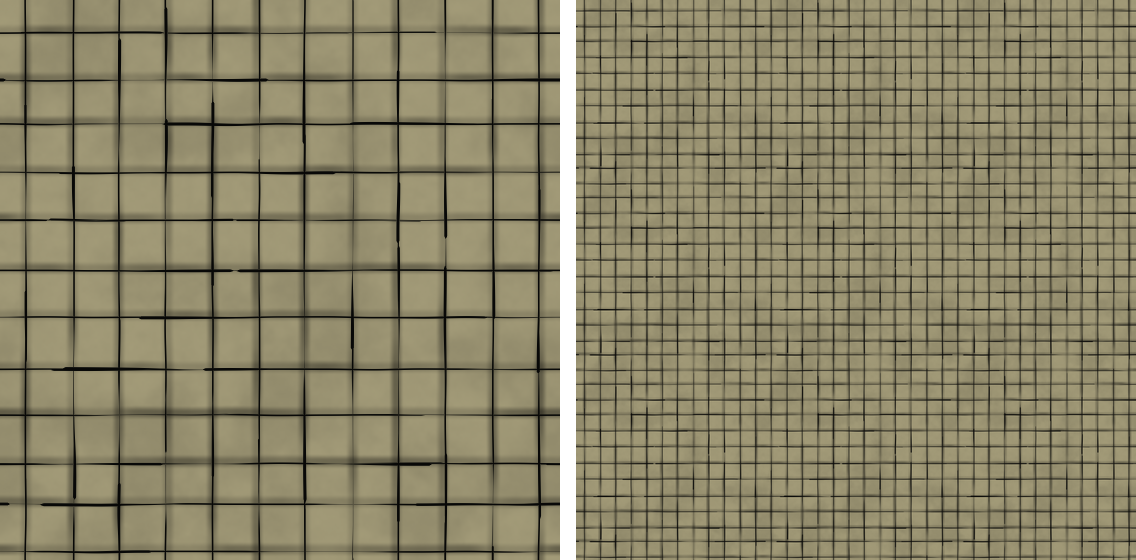
Left, the tile; right, the same tile 3 across and 3 down.
This pattern is drawn by a Shadertoy shader. Its source:

```glsl
// Worn olive tiles under a 12 by 12 grid of uneven hand-inked lines with soft shadows.

const float CELLS = 12.0;

// Whole-number modulo that is safe against division rounding.
float wrap(float i, float n) { return i - n * floor((i + 0.5) / n); }

float hash(vec2 p) {
    vec3 q = fract(p.xyx * 0.1031);
    q += dot(q, q.yzx + 33.33);
    return fract((q.x + q.y) * q.z);
}

// Value noise that wraps after a whole number of lattice cells.
float noise(vec2 p, float period) {
    vec2 i = floor(p), f = p - i;
    f = f * f * (3.0 - 2.0 * f);
    vec2 a = vec2(wrap(i.x, period), wrap(i.y, period));
    vec2 b = vec2(wrap(i.x + 1.0, period), wrap(i.y + 1.0, period));
    return mix(mix(hash(a), hash(vec2(b.x, a.y)), f.x),
               mix(hash(vec2(a.x, b.y)), hash(b), f.x), f.y);
}

float fbm(vec2 uv, float period) {
    float sum = 0.0, gain = 0.5;
    for (int i = 0; i < 5; i++) {
        sum += gain * noise(uv * period, period);
        period *= 2.0;
        gain *= 0.5;
    }
    return sum;
}

// Noise along one line, wrapping after "period" steps.
float lineNoise(float along, float row, float period) {
    float t = along / CELLS * period, i = floor(t);
    return mix(hash(vec2(wrap(i, period), row)),
               hash(vec2(wrap(i + 1.0, period), row)), smoothstep(0.0, 1.0, t - i));
}

// Share of one pixel covered by a band of the given half width.
float coverage(float d, float halfWidth, float pixel) {
    float h = 0.5 * pixel;
    return max(min(d + h, halfWidth) - max(d - h, -halfWidth), 0.0) / pixel;
}

// One family of parallel lines: x is ink, y is shadow.
vec2 inkLines(float across, float along, float seed, float shift, float sway, float pixel) {
    vec2 result = vec2(0.0);
    for (int k = -1; k <= 1; k++) {
        float cell = floor(across) + float(k);
        float id = wrap(cell, CELLS), row = id + seed;
        float center = cell + 0.5 + shift + sway * sin(6.28319 * id / CELLS)
                     + 0.11 * (hash(vec2(row, 7.0)) - 0.5)
                     + 0.02 * (lineNoise(along, row + 60.0, 12.0) - 0.5);
        float d = across - center;

        // Thin continuous line that swells and fades
        float swell = smoothstep(0.05, 0.55, lineNoise(along, row + 100.0, 8.0));
        float ink = coverage(d, 0.005 + 0.012 * swell, pixel) * (0.5 + 0.5 * swell);

        // Bold strokes that taper in and stop abruptly
        for (int s = 0; s < 2; s++) {
            float layer = row + 140.0 + 40.0 * float(s);
            float count = 3.0 + floor(4.0 * hash(vec2(layer, 3.0)));
            float t = along / CELLS * count + hash(vec2(layer, 5.0));
            vec2 key = vec2(layer, wrap(floor(t), count) + 20.0);
            float f = fract(t);
            f = hash(key + 11.0) < 0.5 ? f : 1.0 - f;
            float taper = smoothstep(0.1, 0.85, f) * smoothstep(1.0, 0.97, f);
            float bold = 0.033 * taper * smoothstep(0.35, 1.0, hash(key));
            ink = max(ink, coverage(d - 0.03 * (hash(key + 31.0) - 0.5), bold, pixel));
        }

        // Soft band leaning to one side of the line
        float lean = seed > 0.0 ? 0.05 : 0.12 * (hash(vec2(row, 9.0)) - 0.6);
        float depth = lineNoise(along, row + 240.0, 12.0);
        float shade = smoothstep(0.17, 0.02, abs(d - lean)) * (0.12 + 0.25 * depth * depth);
        result = max(result, vec2(ink, shade));
    }
    return result;
}

void mainImage(out vec4 fragColor, in vec2 fragCoord) {
    vec2 uv = fragCoord / iResolution.xy;
    vec2 grid = uv * CELLS, pixel = CELLS / iResolution.xy;

    // Mottled tile surface
    float clouds = smoothstep(0.42, 0.78, fbm(uv, 8.0));
    float grain = fbm(uv + 0.37, 48.0) - 0.5;
    vec3 color = vec3(0.627, 0.597, 0.463) * (1.0 - 0.08 * clouds + 0.05 * grain);

    // Shadows, then ink
    vec2 upright = inkLines(grid.x, grid.y, 0.0, 0.04, 0.0, pixel.x);
    vec2 level = inkLines(grid.y, grid.x, 20.0, -0.3, -0.1, pixel.y);
    color *= (1.0 - upright.y) * (1.0 - level.y);
    color = mix(color, vec3(0.03, 0.033, 0.028), max(upright.x, level.x));

    fragColor = vec4(color, 1.0);
}
```
